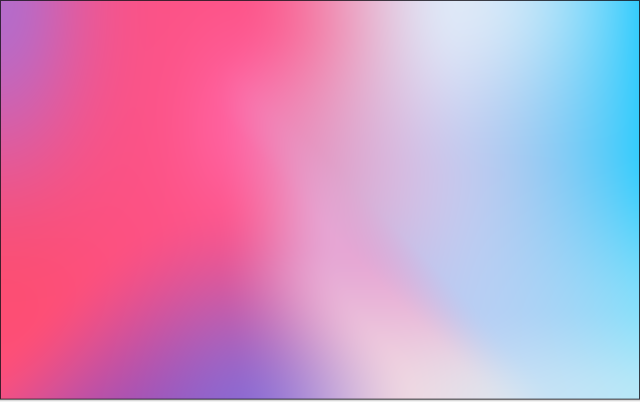
A WebGL 1 fragment shader for this background:

```glsl
precision highp float;
// Soft mesh-like backdrop: a rose and violet field on the left melts into
// a pale lilac cloud with a diagonal fold, then into cyan on the right.
// Each field is a chain of colour mixes; a thin dark frame closes the panel.
uniform vec2 u_resolution;

const vec3 ROSE   = vec3(0.99, 0.32, 0.52);
const vec3 CORAL  = vec3(1.00, 0.30, 0.43);
const vec3 PINK   = vec3(1.00, 0.40, 0.65);
const vec3 ORCHID = vec3(0.71, 0.42, 0.79);
const vec3 PLUM   = vec3(0.62, 0.32, 0.72);
const vec3 IRIS   = vec3(0.54, 0.42, 0.83);
const vec3 BLUSH  = vec3(0.90, 0.65, 0.83);
const vec3 CREAM  = vec3(0.94, 0.84, 0.88);
const vec3 PEARL  = vec3(0.87, 0.91, 0.97);
const vec3 LILAC  = vec3(0.82, 0.79, 0.93);
const vec3 PERI   = vec3(0.75, 0.80, 0.95);
const vec3 CYAN   = vec3(0.20, 0.80, 0.99);
const vec3 AQUA   = vec3(0.55, 0.88, 0.98);
const vec3 MILK   = vec3(0.88, 0.94, 0.96);
const vec3 INK    = vec3(0.08, 0.07, 0.10);

// Gaussian spot with separate radii
float glow(vec2 p, vec2 center, vec2 radius) {
  vec2 q = (p - center) / radius;
  return exp(-dot(q, q));
}

// In all fields p.x runs from the left edge, p.y from the top edge.
vec3 warmField(vec2 p) {
  vec3 c = mix(ROSE, CORAL, 0.9 * glow(p, vec2(0.0, 0.68), vec2(0.16, 0.32)));
  c = mix(c, PINK, 0.8 * glow(p, vec2(0.38, 0.31), vec2(0.10, 0.24)));
  c = mix(c, ORCHID, glow(p, vec2(0.0), vec2(0.13, 0.40)));
  float rise = 1.1 * p.y - 0.1 + 0.42 * sin(1.5708 * min(p.x / 0.36, 1.0));
  vec3 violet = mix(PLUM, IRIS, smoothstep(0.15, 0.42, p.x));
  return mix(c, violet, smoothstep(0.86, 1.46, rise));
}

// Pale cloud above the fold
vec3 cloudField(vec2 p, vec3 warm) {
  vec3 haze = mix(PEARL, LILAC, smoothstep(0.0, 0.45, p.y));
  haze = mix(haze, PERI, smoothstep(0.40, 0.80, p.y));
  float descent = smoothstep(0.05, 0.55, p.y);
  float start = mix(0.36, 0.12, descent);
  return mix(warm, haze, smoothstep(start, mix(0.72, 0.77, descent), p.x));
}

// Blush to cream veil below the fold
vec3 veilField(vec2 p, vec3 warm) {
  vec3 veil = mix(BLUSH, CREAM, smoothstep(0.60, 1.0, p.y));
  float spread = smoothstep(0.65, 1.0, p.y);
  return mix(warm, veil, smoothstep(0.335 + 0.025 * spread, 0.53 + 0.13 * spread, p.x));
}

vec3 backdrop(vec2 p) {
  vec3 warm = warmField(p);

  // Diagonal fold: a linear onset keeps its crease visible
  float fold = p.x - (0.385 + 0.58 * (p.y - 0.35));
  float cover = clamp(fold / mix(0.08, 0.13, p.y), 0.0, 1.0);
  cover = mix(cover, smoothstep(0.0, 1.0, cover), smoothstep(0.6, 0.9, p.y));
  vec3 c = mix(veilField(p, warm), cloudField(p, warm), cover);

  // Cyan right side, softer towards the bottom
  vec3 sky = mix(CYAN, AQUA, smoothstep(0.35, 0.85, p.y));
  float start = mix(0.70, 0.60, smoothstep(0.0, 0.4, p.y));
  float reach = max(p.x - start, 0.0) / (1.0 - start);
  c = mix(c, sky, reach * reach);
  float floorLight = smoothstep(0.76, 1.0, p.y) * smoothstep(0.58, 0.82, p.x);
  return mix(c, MILK, 0.5 * floorLight);
}

void main() {
  vec2 uv = gl_FragCoord.xy / u_resolution;
  float aspect = u_resolution.x / u_resolution.y;
  float pixel = 1.0 / u_resolution.y;
  vec3 color = backdrop(vec2(uv.x, 1.0 - uv.y));

  // Frame line, with a light strip and soft shadow under the panel
  float side = min(uv.x, 1.0 - uv.x) * aspect;
  float base = uv.y - 0.0062;
  float edge = min(side, min(1.0 - uv.y, base));
  color = mix(color, INK, clamp((0.0020 - edge) / pixel + 0.5, 0.0, 1.0));
  vec3 strip = vec3(mix(0.96, 0.80, smoothstep(0.0, 0.0062, uv.y)));
  color = mix(strip, color, clamp(base / pixel + 0.5, 0.0, 1.0));

  gl_FragColor = vec4(color, 1.0);
}
```
